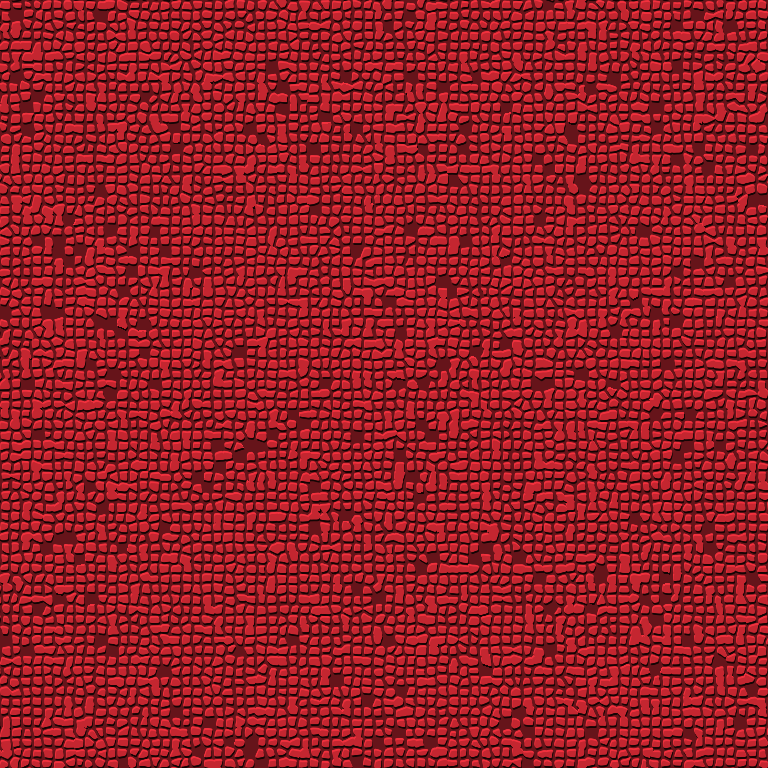
Reproduce this texture procedurally as a WebGL 2 fragment shader.

```glsl
#version 300 es
precision highp float;

uniform vec2 u_resolution;
out vec4 outColor;

const vec2 CELLS = vec2(72.0, 75.0);     // tiles across the canvas
const vec2 JITTER = vec2(0.64, 0.54);    // largest shift of a tile centre
const float GAP = 0.135;                 // half width of a crack, in tiles
const float GAP_VARIATION = 0.07;
const float ROUNDING = 17.0;             // higher gives sharper corners
const float MERGED = 0.07;               // share of cracks left closed
const float SUNKEN = 0.035;              // share of missing tiles
const float WARP = 0.16;
const float SOFTNESS = 0.10;
const vec2 LIGHT = vec2(-0.05, 0.17);    // relief offset towards the light

const vec3 FACE = vec3(0.77, 0.15, 0.19);
const vec3 HIGHLIGHT = vec3(0.95, 0.19, 0.24);
const vec3 CRACK = vec3(0.40, 0.08, 0.10);
const vec3 SHADOW = vec3(0.07, 0.015, 0.015);

vec2 hash2(vec2 p) {
  vec3 q = fract(vec3(p.xyx) * vec3(0.1031, 0.1030, 0.0973));
  q += dot(q, q.yzx + 33.33);
  return fract((q.xx + q.yz) * q.zy);
}

vec2 noise2(vec2 p) {
  vec2 i = floor(p);
  vec2 f = fract(p);
  f = f * f * (3.0 - 2.0 * f);
  vec2 low = mix(hash2(i), hash2(i + vec2(1, 0)), f.x);
  vec2 high = mix(hash2(i + vec2(0, 1)), hash2(i + vec2(1, 1)), f.x);
  return mix(low, high, f.y);
}

// Most centres stay near the grid, a few wander far from it.
vec2 tileCentre(vec2 id) {
  vec2 shift = hash2(id) - 0.5;
  float wander = mix(0.4, 1.0, hash2(id + 61.0).x);
  return id + 0.5 + JITTER * shift * wander;
}

// Coverage of raised tile faces: 1 on a face, 0 in a crack.
float tileMask(vec2 p, float blur) {
  p += WARP * (noise2(p * 1.7 + 19.0) - 0.5);
  vec2 home = floor(p);
  vec2 nearestId = home;
  vec2 nearest = vec2(0.0);
  float best = 1e5;
  for (int y = -1; y <= 1; y++) {
    for (int x = -1; x <= 1; x++) {
      vec2 id = home + vec2(x, y);
      vec2 offset = tileCentre(id) - p;
      float d = dot(offset, offset);
      if (d < best) {
        best = d;
        nearest = offset;
        nearestId = id;
      }
    }
  }

  // Smooth minimum over the borders rounds the corners.
  float sum = 1e-6;
  for (int y = -2; y <= 2; y++) {
    for (int x = -2; x <= 2; x++) {
      if (x == 0 && y == 0) continue;
      vec2 id = nearestId + vec2(x, y);
      if (hash2(id + nearestId + 307.0).x < MERGED) continue;
      vec2 offset = tileCentre(id) - p;
      float border = dot(0.5 * (nearest + offset), normalize(offset - nearest));
      sum += exp(-ROUNDING * border);
    }
  }
  float inside = -log(sum) / ROUNDING;

  float gap = GAP + GAP_VARIATION * (noise2(p * 0.8 + 7.0).x - 0.5);
  gap += step(hash2(nearestId + 143.0).y, SUNKEN);
  return smoothstep(-0.5 * blur, 0.5 * blur, inside - gap);
}

void main() {
  vec2 p = gl_FragCoord.xy / u_resolution * CELLS;
  float pixel = max(CELLS.x / u_resolution.x, CELLS.y / u_resolution.y);
  float blur = max(SOFTNESS, pixel);

  // Relief: lit upper rims, dark cracks under the lower rims.
  float face = tileMask(p, blur);
  float relief = face - tileMask(p + LIGHT, blur);

  vec3 color = mix(CRACK, FACE, face);
  color = mix(color, HIGHLIGHT, max(relief, 0.0));
  color = mix(color, SHADOW, max(-relief, 0.0));
  outColor = vec4(color, 1.0);
}
```
